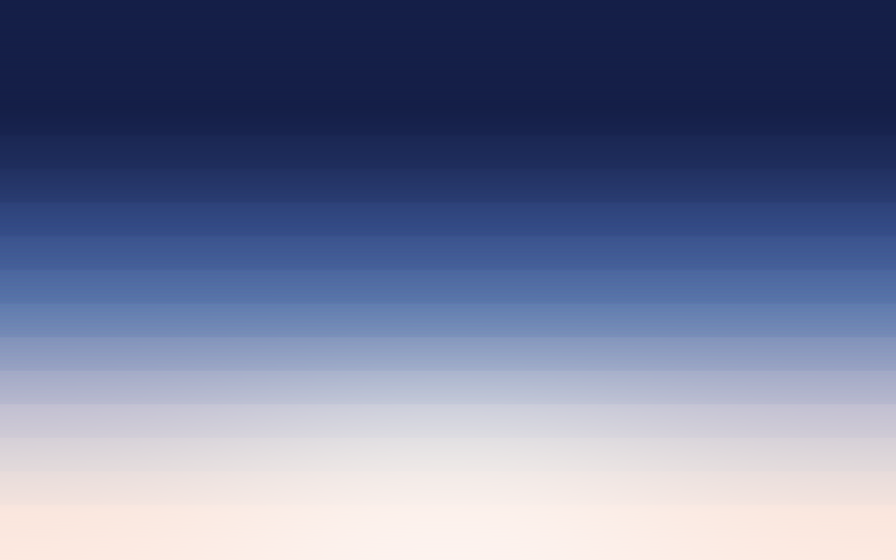
Write a WebGL 2 fragment shader that draws this background.

```glsl
#version 300 es
precision highp float;
// Dusk sky fading from navy to warm white in soft steps with faint scan lines.

uniform vec2 u_resolution;
out vec4 outColor;

// Sky colour at a depth measured from the top (0) to the bottom (1)
vec3 skyGradient(float depth) {
    const float stops[10] = float[10](0.2, 0.31, 0.4, 0.48, 0.55, 0.65, 0.735, 0.82, 0.92, 1.0);
    const vec3 tints[10] = vec3[10](
        vec3(0.08, 0.12, 0.28), vec3(0.13, 0.19, 0.38),
        vec3(0.20, 0.29, 0.52), vec3(0.28, 0.385, 0.61),
        vec3(0.37, 0.48, 0.68), vec3(0.59, 0.63, 0.76),
        vec3(0.76, 0.75, 0.82), vec3(0.87, 0.84, 0.85),
        vec3(0.98, 0.90, 0.865), vec3(0.99, 0.91, 0.875));
    vec3 color = tints[0];
    for (int i = 1; i < 10; i++) {
        float blend = clamp((depth - stops[i - 1]) / (stops[i] - stops[i - 1]), 0.0, 1.0);
        color = mix(color, tints[i], blend);
    }
    return color;
}

// Pulls the depth towards flat steps whose edges are smoothed
float softSteps(float depth, float size) {
    float phase = depth / size;
    float ramp = fract(phase);
    float flatLevel = floor(phase) - 0.5 + smoothstep(0.0, 0.06, ramp);
    return mix(depth, (flatLevel + 0.0) * size, 0.3);
}

void main() {
    vec2 uv = gl_FragCoord.xy / u_resolution;
    float depth = 1.0 - uv.y;
    vec3 color = skyGradient(softSteps(depth, 0.06));

    // Pale glow rising from the middle of the lower edge
    vec2 fromGlow = vec2((uv.x - 0.5) / 0.3, uv.y / 0.22);
    color = mix(color, vec3(0.99, 0.965, 0.955), 0.75 * exp(-dot(fromGlow, fromGlow)));

    // Faint cool lift along the centre of the haze
    vec2 fromHaze = vec2((uv.x - 0.5) / 0.28, (uv.y - 0.28) / 0.13);
    color += vec3(0.01, 0.03, 0.02) * exp(-dot(fromHaze, fromHaze));

    // Scan lines: each channel has its own phase, strongest in the mid tones
    float strength = exp(-pow((depth - 0.55) / 0.2, 2.0));
    vec3 lines = cos(6.28318 * (151.67 * depth + vec3(0.0, 0.333, 0.667)));
    color += lines * (0.001 + 0.008 * strength);

    outColor = vec4(clamp(color, 0.0, 1.0), 1.0);
}
```
